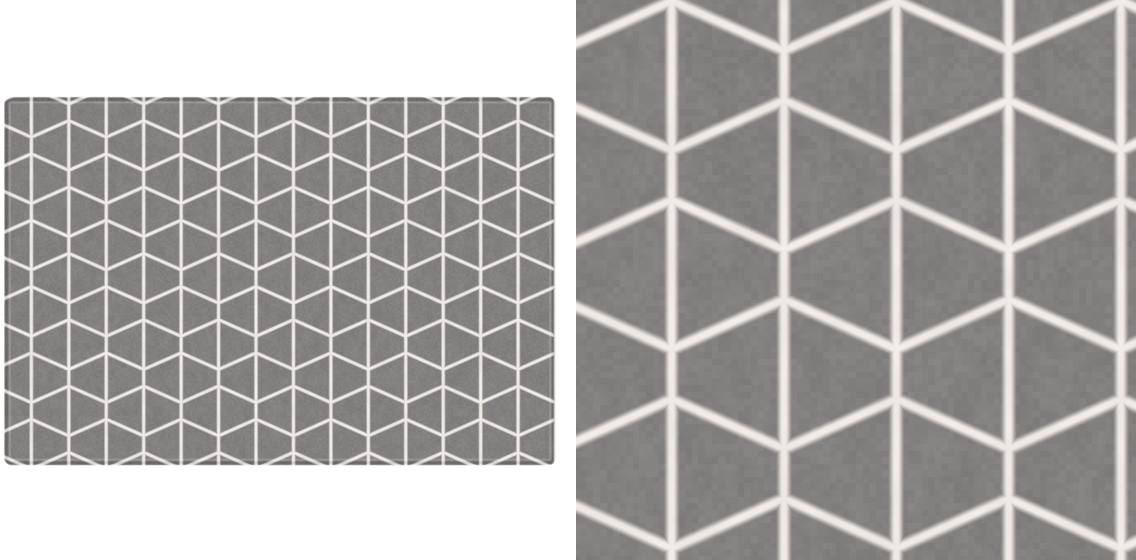
Left, the full canvas; right, a detail of the centre.
A WebGL 1 fragment shader for this pattern:

```glsl
precision highp float;

uniform vec2 u_resolution;

// Mat placement
const vec2 MAT_CENTER = vec2(0.500, 0.498);
const vec2 MAT_HALF = vec2(0.4922, 0.3285);
const float CORNER_RADIUS = 0.013;

// Lattice of interlocking trapezoids
const vec2 LATTICE_ORIGIN = vec2(0.0560, 0.7402);
const float COLUMN_WIDTH = 0.06686;
const float ROW_PERIOD = 0.1185;
const float LINE_HALF_WIDTH = 0.0030;
const float LINE_SOFTNESS = 0.0022;

// Surface
const float WEAVE_CELLS = 256.0;
const float WEAVE_STRENGTH = 0.030;
const float MOTTLE_STRENGTH = 0.025;
const float RIM_SHADE = 0.10;
const float RIDGE_LIGHT = 0.09;

const vec3 BACKGROUND = vec3(1.0);
const vec3 FILL_COLOR = vec3(0.512, 0.499, 0.499);
const vec3 LINE_COLOR = vec3(0.955, 0.935, 0.915);

float hash(vec2 p) {
  vec3 q = fract(vec3(p.xyx) * 0.1031);
  q += dot(q, q.yzx + 33.33);
  return fract((q.x + q.y) * q.z);
}

float valueNoise(vec2 p) {
  vec2 cell = floor(p);
  vec2 f = fract(p);
  f = f * f * (3.0 - 2.0 * f);
  float low = mix(hash(cell), hash(cell + vec2(1.0, 0.0)), f.x);
  float high = mix(hash(cell + vec2(0.0, 1.0)), hash(cell + vec2(1.0)), f.x);
  return mix(low, high, f.y);
}

float roundedBox(vec2 p, vec2 halfSize, float radius) {
  vec2 q = abs(p) - halfSize + radius;
  return length(max(q, 0.0)) + min(max(q.x, q.y), 0.0) - radius;
}

// Distance to the nearest vertical bar or slanted edge
float latticeDistance(vec2 p) {
  vec2 q = p - LATTICE_ORIGIN;
  float column = floor(q.x / COLUMN_WIDTH);
  float t = fract(q.x / COLUMN_WIDTH);
  float vertical = min(t, 1.0 - t) * COLUMN_WIDTH;

  // Each column shifts by half a period
  float y = q.y - 0.5 * column * ROW_PERIOD;
  float fromCenter = abs(mod(y + 0.5 * ROW_PERIOD, ROW_PERIOD) - 0.5 * ROW_PERIOD);
  float rise = 0.25 * ROW_PERIOD;
  float edge = 0.5 * rise + rise * t;
  float slope = rise / COLUMN_WIDTH;
  float slanted = abs(fromCenter - edge) / sqrt(1.0 + slope * slope);
  return min(vertical, slanted);
}

// Soft band centered at a given depth inside the border
float band(float depth, float center, float width) {
  float d = (depth - center) / width;
  return exp(-d * d);
}

void main() {
  vec2 p = gl_FragCoord.xy / u_resolution;
  float pixel = 1.0 / min(u_resolution.x, u_resolution.y);

  // Woven gray ground
  float weave = hash(floor(p * WEAVE_CELLS)) - 0.5;
  float mottle = valueNoise(p * vec2(90.0, 60.0)) - 0.5;
  vec3 color = FILL_COLOR + weave * WEAVE_STRENGTH + mottle * MOTTLE_STRENGTH;

  // Pale lattice with slight wear
  float softness = max(LINE_SOFTNESS, pixel);
  float line = 1.0 - smoothstep(LINE_HALF_WIDTH - softness,
                                LINE_HALF_WIDTH + softness, latticeDistance(p));
  float wear = 0.93 + 0.07 * valueNoise(p * 70.0);
  color = mix(color, LINE_COLOR, line * wear);

  // Dark rim and light ridge along the border
  float border = roundedBox(p - MAT_CENTER, MAT_HALF, CORNER_RADIUS);
  color -= RIM_SHADE * band(-border, 0.004, 0.003);
  color += RIDGE_LIGHT * (1.0 - line) * band(-border, 0.0095, 0.002);

  float edgeSoftness = max(0.0015, pixel);
  float mat = 1.0 - smoothstep(-edgeSoftness, edgeSoftness, border);
  gl_FragColor = vec4(mix(BACKGROUND, color, mat), 1.0);
}
```
